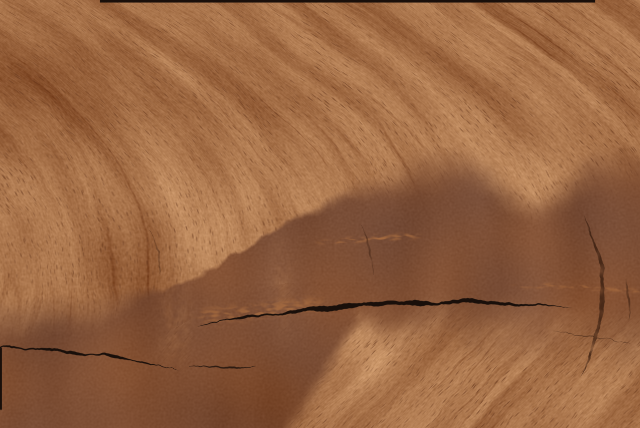
A Shadertoy shader for this texture:

```glsl
// A plank of golden wood with curved figure bands, crossed by a brown heartwood
// zone. Grain is gradient noise stretched along bent flow coordinates; pores are
// jittered dashes in a grid, and cracks are bowed, wobbling, tapered lines.

vec2 hash2(vec2 cell) {
    vec2 k = vec2(dot(cell, vec2(127.1, 311.7)), dot(cell, vec2(269.5, 183.3)));
    return fract(sin(k) * 43758.5);
}

float corner(vec2 i, vec2 f, vec2 e) {
    return dot(hash2(i + e) * 2. - 1., f - e);
}

// Gradient noise
float noise(vec2 p) {
    vec2 i = floor(p), f = fract(p), e = vec2(0, 1);
    vec2 w = f * f * f * (f * (f * 6. - 15.) + 10.);
    float low = mix(corner(i, f, e.xx), corner(i, f, e.yx), w.x);
    float high = mix(corner(i, f, e.xy), corner(i, f, e.yy), w.x);
    return 1.4 * mix(low, high, w.y);
}

float noise(float x, float y) { return noise(vec2(x, y)); }

// Short dark dashes along the grain; g = (across, along)
float pores(vec2 g) {
    vec2 size = vec2(.012, .014);
    float ink = 0.;
    for (int n = 0; n < 9; n++) {
        vec2 cell = floor(g / size) + vec2(n % 3 - 1, n / 3 - 1);
        vec2 rnd = hash2(cell);
        float pick = fract(rnd.x * 17. + rnd.y * 5.);
        vec2 d = abs(g - (cell + rnd) * size);
        float dash = smoothstep(.0032, .0003, d.x) * smoothstep(.004 + .005 * pick, .001, d.y);
        ink = max(ink, dash * pick * pick);
    }
    return ink;
}

// Tapered line between two ends, bowed sideways and roughened
float crack(vec2 p, vec4 ends, float bow, float halfWidth) {
    vec2 span = ends.zw - ends.xy, q = p - ends.xy;
    float len = length(span), t = dot(q, span) / len, k = t / len;
    float arch = max(0., 4. * k * (1. - k));
    float seed = ends.x * 37. + ends.y * 91.;
    float off = dot(q, vec2(-span.y, span.x)) / len - bow * arch;
    off += .009 * noise(t * 12., seed) + .004 * noise(t * 45., seed) + .0015 * noise(t * 130., seed);
    float w = halfWidth * arch * (1. + .9 * noise(t * 22., seed + 9.));
    float aa = .5 / iResolution.y + .0005;
    return smoothstep(aa, -aa, abs(off) - w) * smoothstep(0., .1, arch);
}

// Broken golden thread inside the heartwood
float thread(vec2 p, vec4 ends, float thick) {
    float k = (p.x - ends.x) / (ends.z - ends.x);
    float off = (p.y - mix(ends.y, ends.w, k) + .006 * noise(p * 20.)) / thick;
    float broken = smoothstep(-.25, .5, noise(p * vec2(45, 130)) + .5 * noise(p * 15.));
    return exp(-off * off) * broken * smoothstep(0., .15, k) * smoothstep(1., .8, k);
}

float glow(vec2 p, float x, float y, float w, float h) {
    vec2 d = (p - vec2(x, y)) / vec2(w, h);
    return exp(-dot(d, d));
}

void mainImage(out vec4 fragColor, in vec2 fragCoord) {
    vec2 p = fragCoord / iResolution.y;
    float x = p.x, y = p.y, s = 1. - y;

    // Flow coordinates: grain steepens downwards, leans back below the heart
    bool below = y < .17 + .17 * smoothstep(.2, .7, x);
    vec2 g = below ? vec2(x - .9 * y, y) : vec2(x - 1.5 * s + 1.1 * s * s, s);
    g.x += .022 * noise(p * 4.) + .006 * noise(p * 15.);

    // Figure bands, dark growth lines and sheen
    float phase = 20.94 * (g.x - .53) + 2.4 * noise(g * vec2(3.5, 2));
    float band = smoothstep(-.1, 1., cos(phase + .5 * sin(phase)));
    band *= below ? .5 : smoothstep(.48, .2, s) * (.8 + .6 * noise(g * vec2(6, 3) + 4.));
    float growth = smoothstep(.07, 0., abs(noise(g * vec2(13, 1.3) + 2.)));
    growth *= smoothstep(-.1, .4, noise(p * 5. + 8.));
    float tone = .65 - .44 * band - .28 * growth;
    tone += .3 * noise(g * vec2(9, 2)) + .22 * noise(g * vec2(27, 3) + 7.);
    tone += .15 * noise(g * vec2(75, 7)) + .12 * noise(p * 9.);
    tone += .34 * glow(p, .51, .47, .08, .12) + .4 * glow(p, .86, .18, .07, .1);
    tone += .28 * glow(p, 1.26, .6, .07, .13) + .15 * glow(p, .75, .62, .25, .1);
    tone -= .34 * glow(p, .05, .8, .28, .16) + .42 * glow(p, .3, .36, .11, .12);
    vec3 wood = mix(vec3(.52, .305, .165), vec3(.77, .565, .39), clamp(tone, -.15, 1.2));
    wood += .045 * noise(g * vec2(210, 90)) + .03 * noise(p * 165.);
    wood = mix(wood, vec3(.4, .22, .12), (.4 + .35 * noise(p * 6. + 5.)) * pores(g));

    // Heartwood between an upper and a lower edge
    float rough = .024 * noise(p * 7.) + .01 * noise(p * 25.) + .004 * noise(p * 70.);
    float upper = .26 + .35 * smoothstep(.1, 1.1, x) - .1 * glow(p, 1.25, y, .1, 1.);
    float lower = min(1.45 * (x - .66), .265 - .06 * (x - .8));
    float soft = .006 + .055 * smoothstep(.65, 1., x) + .06 * smoothstep(.42, .2, x);
    float heart = smoothstep(-soft, soft, upper + rough - y);
    soft = .035 + .05 * smoothstep(.8, 1.1, x);
    heart *= smoothstep(-soft - .03, soft, y - lower + 1.6 * rough);
    float flecks = clamp(.5 + .7 * noise(p * vec2(35, 14)) + .5 * noise(p * 70.), 0., 1.);
    heart *= 1. - flecks * (.55 * glow(p, .41, .25, .035, .1) + .4 * glow(p, .66, .33, .025, .1));
    vec3 brown = vec3(.48, .298, .2) + .04 * noise(p * vec2(10, 2.5));
    brown += vec3(.06, .03, 0) * noise(p * 5. + 3.) + .025 * noise(p * 160.);
    vec3 color = mix(wood, brown - .05 * glow(p, .6, .05, .22, .12), .93 * heart);

    // Golden threads
    float gold = thread(p, vec4(.73, .432, 1, .452), .006);
    gold += .8 * thread(p, vec4(.44, .255, .78, .295), .017);
    gold += .6 * thread(p, vec4(1.18, .335, 1.58, .32), .005);
    color = mix(color, vec3(.71, .46, .26), min(.75 * gold, 1.));

    // Brown splits and hairlines
    float split = crack(p, vec4(1.365, .5, 1.355, .117), .047, .005);
    split += .7 * crack(p, vec4(1.463, .35, 1.47, .25), .004, .0025);
    split += .8 * crack(p, vec4(1.29, .227, 1.475, .198), 0., .0012);
    split += .6 * crack(p, vec4(.843, .475, .87, .355), .004, .0016);
    split += .6 * crack(p, vec4(.35, .465, .376, .355), .005, .002);
    split = min(split, 1.) * clamp(.8 + .8 * noise(p * 45.), 0., 1.);
    color = mix(color, vec3(.24, .13, .07), .85 * split);

    // Black cracks, left notch and dark strip on the top edge
    float gap = crack(p, vec4(.455, .24, 1.34, .281), .029, .005);
    gap += crack(p, vec4(-.08, .19, .42, .137), .015, .0028);
    gap += .8 * crack(p, vec4(.44, .148, .6, .147), -.008, .0017);
    gap += smoothstep(.006, .003, x) * smoothstep(.075, .07, abs(y - .115));
    gap += smoothstep(.992, .996, y) * smoothstep(.58, .577, abs(x - .812));
    fragColor = vec4(mix(color, vec3(.1, .06, .04), min(gap, 1.)), 1);
}
```
